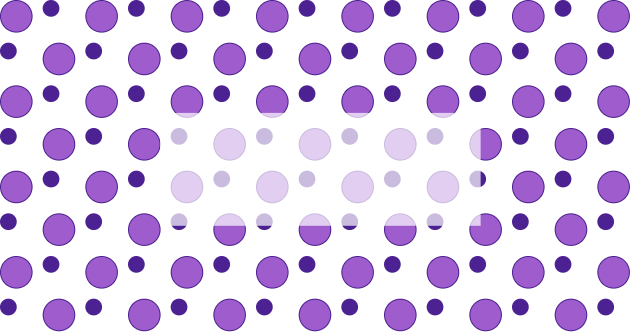
A Shadertoy shader for this pattern:

```glsl
// Staggered large outlined discs and small dark dots on white, with a pale translucent panel in the middle.

const float REPEATS_ACROSS = 7.5;              // cells along the canvas width
const vec2  DISC_CENTER    = vec2(0.191, 0.191); // cell units, y measured downwards
const vec2  DOT_CENTER     = vec2(0.598, 0.098);
const float DISC_RADIUS    = 0.191;
const float DOT_RADIUS     = 0.098;
const float OUTLINE_WIDTH  = 0.012;

const vec3 PAPER_COLOR = vec3(1.0);
const vec3 DISC_COLOR  = vec3(0.62, 0.36, 0.80);
const vec3 DARK_COLOR  = vec3(0.30, 0.13, 0.57);

const vec2  PANEL_MIN     = vec2(0.250, 0.336); // canvas fractions from the top left
const vec2  PANEL_MAX     = vec2(0.751, 0.672);
const float PANEL_OPACITY = 0.70;

// Distance to the nearest point of a unit grid shifted by center.
float gridDistance(vec2 p, vec2 center) {
    return length(fract(p - center + 0.5) - 0.5);
}

// The same, with a second grid offset by half a cell both ways.
float staggeredDistance(vec2 p, vec2 center) {
    return min(gridDistance(p, center), gridDistance(p, center + 0.5));
}

// Coverage of a shape from its signed distance and the pixel size.
float coverage(float signedDistance, float pixel) {
    return clamp(0.5 - signedDistance / pixel, 0.0, 1.0);
}

float boxDistance(vec2 p, vec2 halfSize) {
    vec2 d = abs(p) - halfSize;
    return length(max(d, 0.0)) + min(max(d.x, d.y), 0.0);
}

void mainImage(out vec4 fragColor, in vec2 fragCoord) {
    vec2 fromTop = vec2(fragCoord.x, iResolution.y - fragCoord.y);
    float pixel = REPEATS_ACROSS / iResolution.x;
    vec2 p = fromTop * pixel;

    // Small dots, then discs as a dark rim with a lighter fill
    float dotEdge = staggeredDistance(p, DOT_CENTER) - DOT_RADIUS;
    float discEdge = staggeredDistance(p, DISC_CENTER) - DISC_RADIUS;
    vec3 color = mix(PAPER_COLOR, DARK_COLOR, coverage(dotEdge, pixel));
    color = mix(color, DARK_COLOR, coverage(discEdge, pixel));
    color = mix(color, DISC_COLOR, coverage(discEdge + OUTLINE_WIDTH, pixel));

    // Translucent panel
    vec2 panelCenter = 0.5 * (PANEL_MIN + PANEL_MAX) * iResolution.xy;
    vec2 panelHalf = 0.5 * (PANEL_MAX - PANEL_MIN) * iResolution.xy;
    float panel = coverage(boxDistance(fromTop - panelCenter, panelHalf), 1.0);
    color = mix(color, PAPER_COLOR, PANEL_OPACITY * panel);

    fragColor = vec4(color, 1.0);
}
```
